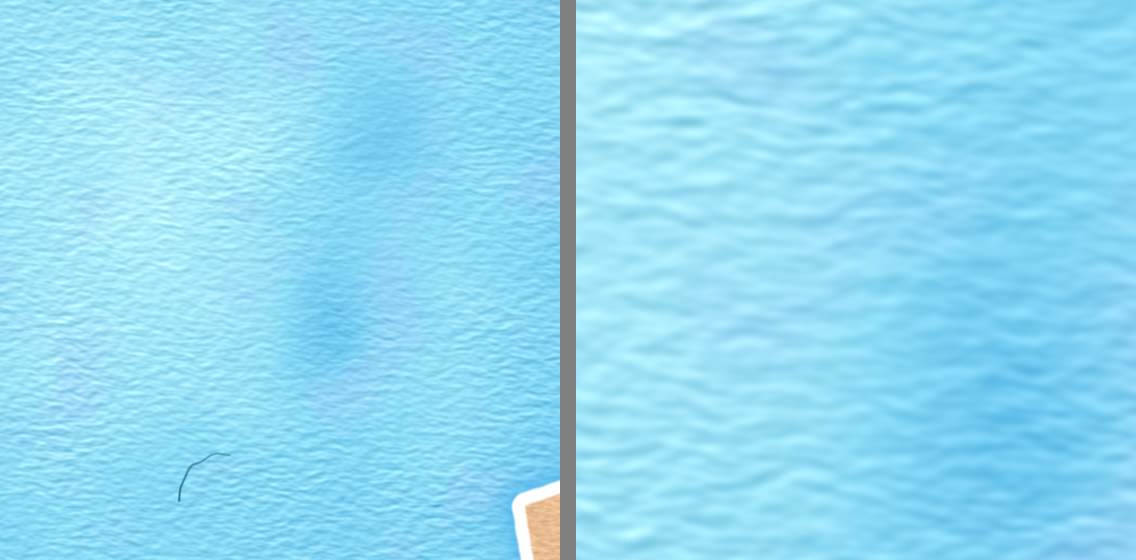
Left, the full canvas; right, a detail of the centre.
A Shadertoy shader for this texture:

```glsl
// Pale blue watercolour wash on rough paper, with a stray fibre and a cut-out corner.
#define DEEP_BLUE vec3(0.41, 0.77, 0.94)
#define MID_BLUE vec3(0.545, 0.86, 0.96)
#define PALE_BLUE vec3(0.71, 0.94, 0.985)
#define VIOLET_TINT vec3(0.62, 0.81, 0.97)
#define FIBRE_COLOR vec3(0.14, 0.45, 0.56)
#define CARD_TAN vec3(0.91, 0.74, 0.57)
#define GRAIN_SCALE vec2(34.0, 78.0)
#define GRAIN_CONTRAST 0.19
#define WASH_VARIATION 0.32
#define RIM_WIDTH 0.023

vec2 hashGradient(vec2 cell) {
    uvec2 q = uvec2(ivec2(cell)) * uvec2(1597334673u, 3812015801u);
    uint n = (q.x ^ q.y) * 1597334673u;
    n = (n ^ (n >> 15)) * 2246822519u;
    n ^= n >> 13;
    float angle = float(n & 65535u) * 6.28319 / 65536.0;
    return vec2(cos(angle), sin(angle));
}

float gradientNoise(vec2 p) {
    vec2 i = floor(p), f = p - i;
    vec2 u = f * f * f * (f * (f * 6.0 - 15.0) + 10.0);
    vec2 e = vec2(1.0, 0.0);
    float low = mix(dot(hashGradient(i), f), dot(hashGradient(i + e), f - e), u.x);
    float high = mix(dot(hashGradient(i + e.yx), f - e.yx), dot(hashGradient(i + 1.0), f - 1.0), u.x);
    return mix(low, high, u.y);
}

float fbm(vec2 p) {
    float sum = 0.0, amplitude = 1.0;
    for (int i = 0; i < 3; i++) {
        sum += amplitude * gradientNoise(p);
        p = mat2(1.6, 0.9, -0.9, 1.6) * p + 17.3;
        amplitude *= 0.5;
    }
    return sum;
}

// Soft elliptical pool of pigment
float pool(vec2 p, vec2 center, vec2 radius) {
    vec2 d = (p - center) / radius;
    return exp(-dot(d, d));
}

float segmentDistance(vec2 p, vec2 a, vec2 b) {
    vec2 ab = b - a;
    return length(p - a - ab * clamp(dot(p - a, ab) / dot(ab, ab), 0.0, 1.0));
}

// Paper tooth: short, wavy, mostly horizontal ridges
float paperHeight(vec2 p) {
    p.y += 0.006 * gradientNoise(p * vec2(16.0, 22.0)) + 0.03 * p.x;
    vec2 q = p * GRAIN_SCALE;
    return gradientNoise(q) + 0.55 * gradientNoise(q * 1.9 + 41.0);
}

vec3 washColor(vec2 p) {
    vec2 w = p + 0.05 * vec2(fbm(p * 4.0 + 3.0), fbm(p * 4.0 + 29.0));
    float tone = 0.06 + WASH_VARIATION * fbm(p * vec2(4.5, 5.5) + 8.0);
    tone += 0.75 * pool(w, vec2(0.20, 0.62), vec2(0.30, 0.34));
    tone += 0.30 * pool(w, vec2(0.42, 0.76), vec2(0.16, 0.20));
    tone -= 0.60 * pool(w, vec2(0.69, 0.74), vec2(0.07, 0.09));
    tone -= 0.70 * pool(w, vec2(0.57, 0.42), vec2(0.06, 0.09));
    tone -= 0.28 * pool(w, vec2(0.62, 0.60), vec2(0.12, 0.40));
    tone -= 0.35 * smoothstep(0.80, 1.05, w.x);
    tone -= 0.25 * smoothstep(0.35, 0.0, w.y);
    vec3 color = mix(MID_BLUE, PALE_BLUE, clamp(tone, 0.0, 1.0));
    color = mix(color, DEEP_BLUE, clamp(-tone, 0.0, 1.0));
    float violet = smoothstep(0.05, 0.6, fbm(p * 5.0 + 61.0));
    return mix(color, VIOLET_TINT, 0.45 * violet);
}

// Signed distance to the corner of the card
float cardDistance(vec2 p) {
    vec2 q = p - vec2(0.937, 0.097);
    vec2 d = vec2(dot(q, vec2(-0.987, -0.163)), dot(q, vec2(-0.316, 0.949)));
    return length(max(d, 0.0)) + min(max(d.x, d.y), 0.0);
}

// Bent hair, drawn as a chain along a quadratic curve
float fibreMask(vec2 p, float pixel) {
    vec2 start = vec2(0.320, 0.106), bend = vec2(0.323, 0.187), end = vec2(0.410, 0.190);
    vec2 previous = start;
    float mask = 0.0;
    for (int i = 1; i <= 14; i++) {
        float t = float(i) / 14.0;
        vec2 next = mix(mix(start, bend, t), mix(bend, end, t), t);
        next.y += 0.003 * sin(t * 17.0);
        float d = segmentDistance(p, previous, next);
        float ink = 1.0 - smoothstep(0.0006, 0.0016 + pixel, d);
        mask = max(mask, ink * mix(0.9, 0.45, t));
        previous = next;
    }
    return mask;
}

void mainImage(out vec4 fragColor, in vec2 fragCoord) {
    float pixel = 1.0 / min(iResolution.x, iResolution.y);
    vec2 p = fragCoord * pixel;

    // Wash, lit from above across the tooth
    float relief = paperHeight(p) - paperHeight(p + vec2(-0.0015, 0.0045));
    float strength = GRAIN_CONTRAST * (0.85 + 0.5 * gradientNoise(p * 5.0 + 90.0));
    strength *= 1.0 - 0.4 * pool(p, vec2(0.68, 0.70), vec2(0.2, 0.3));
    vec3 color = washColor(p) + relief * strength * vec3(1.0, 0.75, 0.55);
    color = mix(color, FIBRE_COLOR, fibreMask(p, pixel));

    // Card with pigment gathered around its white rim
    float card = cardDistance(p);
    color = mix(color, vec3(0.30, 0.69, 0.92), 0.7 * exp(-max(card - RIM_WIDTH, 0.0) * 45.0));
    float wobble = 0.002 * gradientNoise(p * 45.0);
    vec3 tan_ = CARD_TAN + 0.12 * fbm(p * vec2(50.0, 120.0));
    float edge = 0.0015 + pixel;
    color = mix(color, vec3(1.0), 1.0 - smoothstep(-edge, edge, card - RIM_WIDTH + wobble));
    color = mix(color, tan_, 1.0 - smoothstep(-edge, edge, card + wobble));
    fragColor = vec4(clamp(color, 0.0, 1.0), 1.0);
}
```
